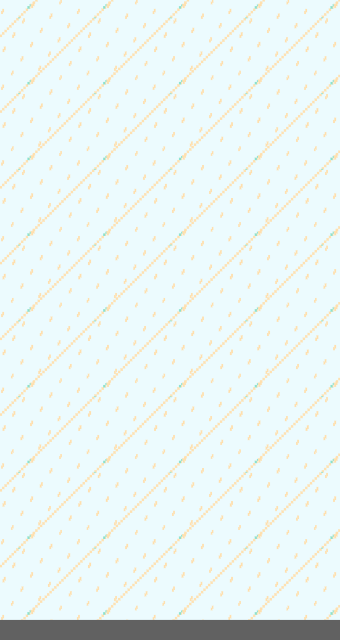
Reproduce this pattern procedurally as a WebGL 2 fragment shader.

```glsl
#version 300 es
precision highp float;

#define TILES_ACROSS 4.488
#define TILE_OFFSET vec2(1.496, 2.816)
#define BAR_HEIGHT 0.0315
#define LINE_PHASE 0.172
#define LINE_STEPS 32.0
#define LINE_HALF 0.0165
#define DROP_COUNT 15
#define DROP_START vec2(0.814, 0.462)
#define DROP_STEP vec2(-0.1275, 0.1875)

uniform vec2 u_resolution;
out vec4 fragColor;

const vec3 SKY = vec3(0.925, 0.984, 0.996);
const vec3 PEACH = vec3(1.0, 0.875, 0.68);
const vec3 TEAL = vec3(0.46, 0.88, 0.82);
const vec3 BAR_GREY = vec3(0.38);

float hash(float n) {
    return fract(sin(n * 127.1) * 4375.85);
}

// Offset to the nearest repeat of a point
vec2 wrap(vec2 v) {
    return v - floor(v + 0.5);
}

float box(vec2 p, vec2 halfSize) {
    vec2 d = abs(p) - halfSize;
    return length(max(d, 0.0)) + min(max(d.x, d.y), 0.0);
}

float cover(float d, float aa) {
    return 1.0 - smoothstep(-0.5 * aa, 0.5 * aa, d);
}

// Two staggered bars, the upper one to the right
float drop(vec2 p, float size) {
    float upper = box(p - vec2(0.007, -0.013) * size, vec2(0.011, 0.022) * size);
    float lower = box(p - vec2(-0.008, 0.012) * size, vec2(0.011, 0.019) * size);
    return min(upper, lower);
}

// Diagonal staircase, one step per cell
float stairs(vec2 p) {
    float cell = floor(p.x * LINE_STEPS);
    float d = 1.0;
    for (int i = -1; i <= 1; i++) {
        float cx = (cell + float(i) + 0.5) / LINE_STEPS;
        float dy = p.y - (LINE_PHASE - cx);
        dy -= floor(dy + 0.5);
        d = min(d, box(vec2(p.x - cx, dy), vec2(0.5 / LINE_STEPS, LINE_HALF)));
    }
    return d;
}

void main() {
    vec2 pos = vec2(gl_FragCoord.x, u_resolution.y - gl_FragCoord.y);
    vec2 tile = pos / u_resolution.x * TILES_ACROSS - TILE_OFFSET;
    float aa = 1.3 * TILES_ACROSS / u_resolution.x;

    // Diagonals
    vec3 color = mix(SKY, PEACH, 0.95 * cover(stairs(tile), aa));

    // Drops along a slanted chain that wraps around the tile
    float drops = 1.0;
    for (int i = 0; i < DROP_COUNT; i++) {
        float n = float(i);
        vec2 center = DROP_START + n * DROP_STEP;
        drops = min(drops, drop(wrap(tile - center), 0.9 + 0.2 * hash(n + 1.0)));
    }
    color = mix(color, PEACH, cover(drops, aa));

    // Accent on the diagonal: a larger drop with teal specks
    float accent = drop(wrap(tile - vec2(0.938, 0.255)), 1.15);
    color = mix(color, PEACH, cover(accent, aa));
    float speck = box(wrap(tile - vec2(0.880, 0.282)), vec2(0.014, 0.016));
    speck = min(speck, box(wrap(tile - vec2(0.902, 0.255)), vec2(0.007, 0.012)));
    color = mix(color, TEAL, 0.85 * cover(speck, aa));
    float faintSpeck = box(wrap(tile - vec2(0.755, 0.420)), vec2(0.013, 0.008));
    color = mix(color, TEAL, 0.6 * cover(faintSpeck, aa));

    // Bottom bar
    float barEdge = gl_FragCoord.y / u_resolution.y - BAR_HEIGHT;
    color = mix(color, BAR_GREY, cover(barEdge, 1.0 / u_resolution.y));

    fragColor = vec4(color, 1.0);
}
```
